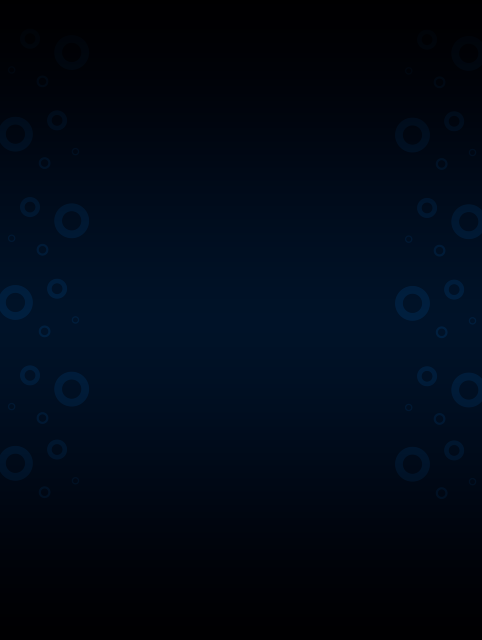
A WebGL 1 fragment shader for this background:

```glsl
precision highp float;

uniform vec2 u_resolution;

// Soft-edged ring: mid-line radius and half thickness
float ring(vec2 p, float radius, float halfWidth) {
  float pixel = 1.0 / u_resolution.y;
  float edge = abs(length(p) - radius) - halfWidth;
  return 1.0 - smoothstep(-0.6 * pixel, 0.6 * pixel, edge);
}

// One large ring with three smaller companions
float bubbleCluster(vec2 p) {
  float cover = ring(p, 0.0211, 0.0061);
  cover = max(cover, ring(p - vec2(0.0651, -0.0215), 0.0120, 0.0036));
  cover = max(cover, ring(p - vec2(0.0456, 0.0452), 0.0075, 0.0017));
  return max(cover, 0.85 * ring(p - vec2(0.0938, 0.0273), 0.0048, 0.0010));
}

void main() {
  // Height units, measured down from the top left
  vec2 p = vec2(gl_FragCoord.x, u_resolution.y - gl_FragCoord.y) / u_resolution.y;

  // Deep blue band fading to black above and below
  float ramp = clamp(1.0 - abs(p.y - 0.505) / 0.505, 0.0, 1.0);
  float fade = mix(ramp, smoothstep(0.0, 1.0, ramp), 0.6);
  vec3 color = vec3(0.0, 0.072 * pow(fade, 1.2), 0.005 + 0.152 * fade);

  // The right column repeats the left one
  float halfWidth = 0.5 * u_resolution.x / u_resolution.y;
  vec2 column = p - step(halfWidth, p.x) * vec2(0.6204, 0.0014);

  // Clusters alternate in direction down the column
  float bubbles = 0.0;
  for (int i = 0; i < 6; i++) {
    float row = float(i);
    float odd = mod(row, 2.0);
    vec2 center = vec2(mix(0.112, 0.0241, odd), 0.082 + 0.1315 * row - 0.0039 * odd);
    center.y -= 0.0117 * step(4.5, row);
    vec2 local = column - center;
    local.x *= 2.0 * odd - 1.0;
    bubbles = max(bubbles, bubbleCluster(local));
  }
  color += bubbles * sqrt(fade) * vec3(0.0, 0.05, 0.09);

  gl_FragColor = vec4(color, 1.0);
}
```
